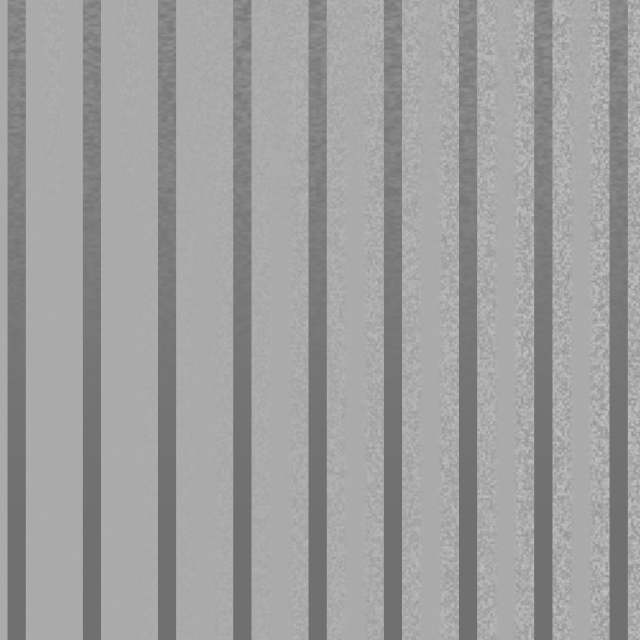
Write a WebGL 1 fragment shader that draws this pattern.

```glsl
precision highp float;
// Light grey panels split by dark vertical grooves, with grain that grows to the right and top.

uniform vec2 u_resolution;

#define REPEATS 8.505
#define GROOVE_START 0.100
#define GROOVE_WIDTH 0.242
#define PANEL_GREY 0.668
#define GROOVE_LOW 0.440
#define GROOVE_HIGH 0.525
#define PANEL_GRAIN 0.23
#define GROOVE_GRAIN 0.13
#define GRAIN_SCALE 250.0

float hash(vec2 p) {
    vec3 q = fract(vec3(p.xyx) * 0.1031);
    q += dot(q, q.yzx + 33.33);
    return fract((q.x + q.y) * q.z);
}

float valueNoise(vec2 p) {
    vec2 cell = floor(p);
    vec2 f = fract(p);
    f = f * f * (3.0 - 2.0 * f);
    float low = mix(hash(cell), hash(cell + vec2(1.0, 0.0)), f.x);
    float high = mix(hash(cell + vec2(0.0, 1.0)), hash(cell + vec2(1.0, 1.0)), f.x);
    return mix(low, high, f.y);
}

// Two octaves of noise, centred on zero
float grain(vec2 p) {
    return 0.65 * valueNoise(p) + 0.35 * valueNoise(p * 1.9 + 17.0) - 0.5;
}

// Coverage of the groove, softened over one pixel
float grooveMask(float phase, float pixel) {
    float d = abs(phase - GROOVE_START - 0.5 * GROOVE_WIDTH) - 0.5 * GROOVE_WIDTH;
    return 1.0 - smoothstep(-0.5 * pixel, 0.5 * pixel, d);
}

float panelShade(vec2 uv, float phase) {
    // Position across the panel, 0 to 1 between two grooves
    float across = fract(phase - GROOVE_START - GROOVE_WIDTH) / (1.0 - GROOVE_WIDTH);
    float centre = 1.0 - smoothstep(0.10, 0.24, abs(across - 0.5));

    // Side thirds roughen to the right, the centre third only at the top
    float sides = 0.06 + 0.94 * smoothstep(0.15, 1.05, uv.x + 0.06 * across);
    float middle = 0.05 + 0.22 * smoothstep(0.55, 1.0, uv.y);
    float strength = mix(sides, middle, centre);
    return PANEL_GREY + PANEL_GRAIN * strength * grain(uv * GRAIN_SCALE);
}

float grooveShade(vec2 uv) {
    float rise = smoothstep(0.15, 1.05, uv.y);
    float rough = smoothstep(0.25, 1.0, uv.y);
    float texture = grain(uv * GRAIN_SCALE * vec2(0.45, 0.8) + 91.0);
    return mix(GROOVE_LOW, GROOVE_HIGH, rise) + GROOVE_GRAIN * rough * texture;
}

void main() {
    vec2 uv = gl_FragCoord.xy / u_resolution;
    float phase = fract(uv.x * REPEATS);
    float pixel = REPEATS / u_resolution.x;
    float shade = mix(panelShade(uv, phase), grooveShade(uv), grooveMask(phase, pixel));
    gl_FragColor = vec4(vec3(shade), 1.0);
}
```
